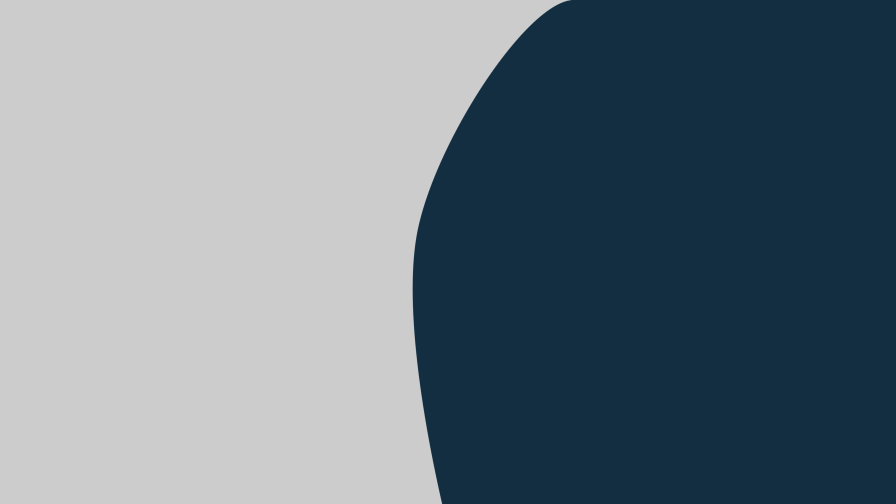
This background is drawn by a Shadertoy shader. Its source:

```glsl
// Flat two-tone background: pale grey on the left, a deep navy curved panel on the right.

const vec3 PALE_GREY = vec3(0.80, 0.80, 0.80);
const vec3 DEEP_NAVY = vec3(0.07, 0.18, 0.25);

// Cubic Bezier point and its derivative
vec2 bezier(vec2 a, vec2 b, vec2 c, vec2 d, float t) {
    float s = 1.0 - t;
    return s * s * s * a + 3.0 * s * s * t * b + 3.0 * s * t * t * c + t * t * t * d;
}

vec2 bezierTangent(vec2 a, vec2 b, vec2 c, vec2 d, float t) {
    float s = 1.0 - t;
    return 3.0 * (s * s * (b - a) + 2.0 * s * t * (c - b) + t * t * (d - c));
}

// Approximate signed distance to a descending curve, positive on its right
float curveSide(vec2 p, vec2 a, vec2 b, vec2 c, vec2 d) {
    float low = 0.0, high = 1.0;
    for (int i = 0; i < 18; i++) {
        float mid = 0.5 * (low + high);
        if (bezier(a, b, c, d, mid).y > p.y) low = mid;
        else high = mid;
    }
    float t = 0.5 * (low + high);
    vec2 tangent = bezierTangent(a, b, c, d, t);
    float slopeScale = abs(tangent.y) / max(length(tangent), 1e-5);
    return (p.x - bezier(a, b, c, d, t).x) * slopeScale;
}

// The panel edge: a rounded shoulder above, a gentle bulge below
float panelSide(vec2 p) {
    vec2 top = vec2(1.1389, 1.0);
    vec2 joint = vec2(0.8275, 0.5370);
    vec2 bottom = vec2(0.8773, 0.0);
    if (p.y > joint.y)
        return curveSide(p, top, vec2(1.0463, 1.0), vec2(0.8611, 0.7153), joint);
    return curveSide(p, joint, vec2(0.8009, 0.3935), vec2(0.8403, 0.1620), bottom);
}

void mainImage(out vec4 fragColor, in vec2 fragCoord) {
    // Canvas height is one unit; horizontal places scale with a 16:9 frame
    vec2 p = fragCoord / iResolution.xy * vec2(16.0 / 9.0, 1.0);
    float pixel = 1.0 / iResolution.y;

    float panel = smoothstep(-0.7 * pixel, 0.7 * pixel, panelSide(p));
    fragColor = vec4(mix(PALE_GREY, DEEP_NAVY, panel), 1.0);
}
```
